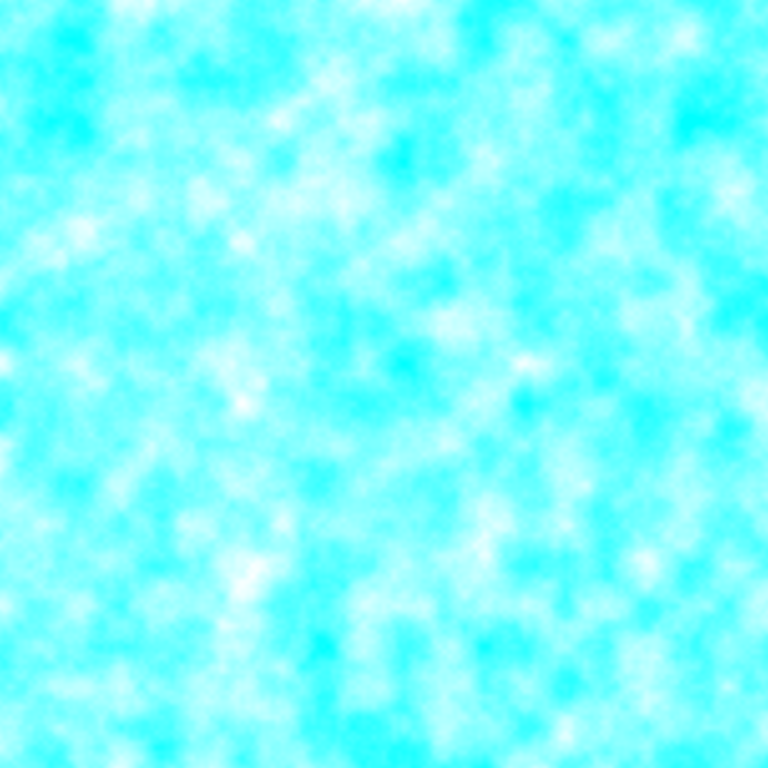
Reproduce this texture procedurally as a WebGL 2 fragment shader.

```glsl
#version 300 es
precision highp float;
precision highp int;
// Soft cyan and white clouds: octaves of smooth value noise on square
// lattices are summed, then the sum drives a ramp from cyan to white.
// A weaker, coarser layer gathers the puffs into loose patches.

#define CELLS 19.0         // puffs across the canvas
#define OCTAVES 4          // layers of ever finer detail
#define GAIN 0.5           // weight of each layer against the one before
#define PATCH_WEIGHT 0.55  // strength of the coarse layer
#define CONTRAST 0.55      // spread of the tones
#define MID_TONE 0.503     // average whiteness
#define SEED 17u

uniform vec2 u_resolution;
out vec4 fragColor;

const vec3 CYAN = vec3(0.0, 1.0, 1.0);
const vec3 WHITE = vec3(1.0);

// Integer hash of a lattice point and layer, from 0 to 1
float hash(ivec2 cell, uint layer) {
    uvec2 c = uvec2(cell);
    uint h = c.x * 1597u + c.y * 51749u + (layer + SEED) * 7919u;
    h = h * 747796u + 28913u;
    h ^= h >> 15;
    h *= 739981u;
    h ^= h >> 13;
    h *= 668265u;
    h ^= h >> 16;
    return float(h & 65535u) / 65535.0;
}

// Smoothly blended lattice values, centred on zero
float valueNoise(vec2 p, uint layer) {
    ivec2 cell = ivec2(floor(p));
    vec2 f = fract(p);
    vec2 blend = f * f * (3.0 - 2.0 * f);
    float low = mix(hash(cell, layer), hash(cell + ivec2(1, 0), layer), blend.x);
    float high = mix(hash(cell + ivec2(0, 1), layer), hash(cell + ivec2(1, 1), layer), blend.x);
    return mix(low, high, blend.y) - 0.5;
}

// Coarse patches plus puffs with finer and fainter detail
float clouds(vec2 p) {
    float sum = PATCH_WEIGHT * valueNoise(p * 0.5, 0u);
    float weight = 1.0;
    for (int i = 1; i <= OCTAVES; i++) {
        sum += weight * valueNoise(p, uint(i));
        p *= 2.0;
        weight *= GAIN;
    }
    return sum;
}

void main() {
    vec2 uv = gl_FragCoord.xy / min(u_resolution.x, u_resolution.y);
    float whiteness = clamp(MID_TONE + CONTRAST * clouds(uv * CELLS), 0.0, 1.0);
    fragColor = vec4(mix(CYAN, WHITE, whiteness), 1.0);
}
```
